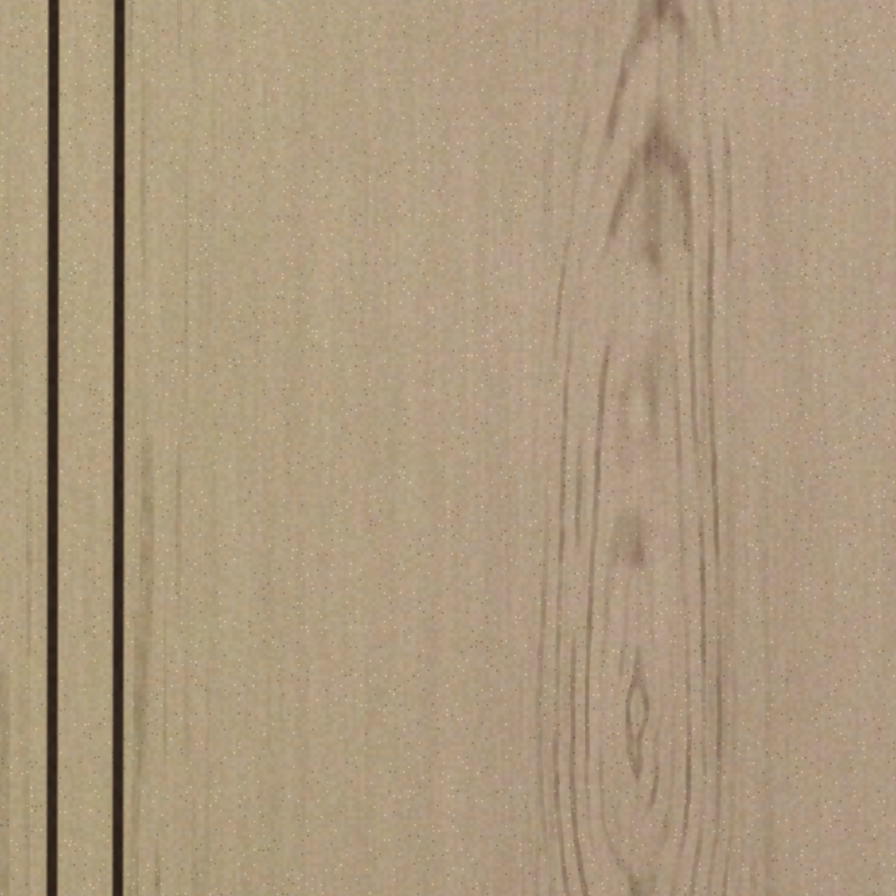
Reproduce this texture procedurally as a Shadertoy shader.

```glsl
// Pale wood panel with two dark vertical grooves and a cathedral grain figure.
// The figure is a set of warped, elongated rings; fibres, pores and speckle
// come from value noise stretched along the grain.

#define RING_DENSITY 60.0
#define RING_CONTRAST 0.150
#define FIGURE_FADE 0.145
#define FIBRE_CONTRAST 0.036
#define PORE_CONTRAST 0.075
#define MOTTLE_CONTRAST 0.045
#define SPECKLE_DENSITY 0.11
#define SPECKLE_CONTRAST 0.085
#define GROOVE_HALF_WIDTH 0.0058
#define WOOD_COLOR vec3(0.690, 0.620, 0.513)
#define GROOVE_COLOR vec3(0.185, 0.140, 0.105)

// Integer hash of a lattice cell, 0 to 1
float hash(vec2 cell) {
    uvec2 k = uvec2(ivec2(cell)) * uvec2(1597334673u, 3812015801u);
    uint h = (k.x ^ k.y) * 1597334673u;
    h = (h ^ (h >> 15)) * 2246822519u;
    h ^= h >> 13;
    return float(h >> 8) / 16777216.0;
}

float noise(vec2 p) {
    vec2 cell = floor(p);
    vec2 w = fract(p);
    w = w * w * (3.0 - 2.0 * w);
    float low = mix(hash(cell), hash(cell + vec2(1, 0)), w.x);
    float high = mix(hash(cell + vec2(0, 1)), hash(cell + vec2(1, 1)), w.x);
    return mix(low, high, w.y);
}

// Darkness of the cathedral rings
float figure(vec2 uv) {
    float axis = 0.71 + 0.025 * smoothstep(0.4, 1.0, uv.y);
    float side = uv.x - axis;
    float along = uv.y - 0.16;
    float radius = length(vec2(side, along * (along > 0.0 ? 0.11 : 0.30)));

    // Gentle waviness, with a stronger twist in the lower heart
    float heart = exp(-side * side * 900.0) * smoothstep(0.65, 0.35, uv.y);
    radius += 0.012 * (noise(uv * vec2(14, 5)) - 0.5);
    radius += 0.002 * (noise(uv * vec2(60, 45)) - 0.5);
    radius += 0.018 * heart * (noise(uv * vec2(42, 24) + 31.0) - 0.5);

    float phase = radius * RING_DENSITY;
    float ring = floor(phase);
    float gap = abs(fract(phase) - 0.5) / RING_DENSITY;
    float line = 1.0 - smoothstep(0.0008, 0.0046, gap);

    // Rings differ in strength and break up along their length
    float strength = 0.35 + 0.65 * hash(vec2(ring, 7.0));
    float patches = noise(vec2(side * 30.0 + ring * 17.0, uv.y * 9.0) + 60.0);
    float pores = noise(uv * vec2(130, 55));
    strength *= smoothstep(0.12, 0.75, patches) * (0.45 + 0.75 * pores);
    strength *= 1.0 - smoothstep(0.6 * FIGURE_FADE, FIGURE_FADE, radius);

    // Soft smudges along the axis
    float smudge = exp(-side * side * 2600.0);
    smudge *= smoothstep(0.52, 0.85, noise(uv * vec2(38, 15) + 12.0));
    return line * strength + 0.45 * smudge;
}

// Short dark pore streaks beside the grooves and at the figure's flanks
float streaks(vec2 uv) {
    float zone = smoothstep(0.135, 0.15, uv.x) * smoothstep(0.27, 0.17, uv.x);
    zone += 0.8 * smoothstep(0.055, 0.03, uv.x) * smoothstep(0.8, 0.4, uv.y);
    zone += 0.5 * smoothstep(0.54, 0.6, uv.x) * smoothstep(0.93, 0.84, uv.x);
    float streak = smoothstep(0.58, 0.9, noise(uv * vec2(125, 5) + 90.0));
    return zone * streak * (0.4 + 0.8 * noise(uv * vec2(180, 50)));
}

// Scattered light and dark grains, signed
float speckle(vec2 uv) {
    vec2 p = uv * 185.0;
    vec2 cell = floor(p);
    vec2 seat = 0.3 + 0.4 * vec2(hash(cell + 300.0), hash(cell + 600.0));
    float dot_ = 1.0 - smoothstep(0.08, 0.42, length(fract(p) - seat));
    float present = step(hash(cell), SPECKLE_DENSITY);
    return dot_ * present * (hash(cell + 900.0) > 0.4 ? 1.0 : -1.0);
}

// Coverage of one slightly leaning groove
float groove(vec2 uv, float x) {
    float d = abs(uv.x - x - 0.002 * (uv.y - 0.5));
    return 1.0 - smoothstep(-0.0024, 0.0024, d - GROOVE_HALF_WIDTH);
}

void mainImage(out vec4 fragColor, in vec2 fragCoord) {
    vec2 uv = fragCoord / iResolution.xy;

    // Board tone: yellower at the left, pinker at the right, dimmer below
    vec3 color = WOOD_COLOR + 0.035 * (uv.y - 0.55);
    color += mix(vec3(0, 0.004, -0.014), vec3(0.002, -0.010, 0.004),
                 smoothstep(0.1, 0.7, uv.x));
    color += 0.022 * (noise(uv * vec2(7, 3) + 5.0) - 0.5);

    // Fibres, sensor-like mottle and colour variation
    float fibre = noise(uv * vec2(80, 3)) + noise(uv * vec2(210, 9)) - 1.0;
    color += FIBRE_CONTRAST * 0.6 * fibre;
    color += MOTTLE_CONTRAST * (noise(uv * 230.0) - 0.5);
    color += vec3(0.012, -0.006, -0.030) * (noise(uv * 100.0 + 40.0) - 0.5);
    color += vec3(0.016, -0.012, 0.018) * (noise(uv * 55.0 + 70.0) - 0.5);
    color += SPECKLE_CONTRAST * speckle(uv) * vec3(1.0, 0.98, 0.85);

    // Grain darkening
    color -= RING_CONTRAST * figure(uv) * vec3(1.0, 1.06, 1.0);
    color -= PORE_CONTRAST * streaks(uv);

    // Grooves with a faint shaded rim
    float cut = max(groove(uv, 0.059), groove(uv, 0.1325));
    vec3 cutColor = GROOVE_COLOR + 0.04 * (noise(uv * vec2(200, 120)) - 0.5);
    fragColor = vec4(mix(color, cutColor, cut), 1.0);
}
```
